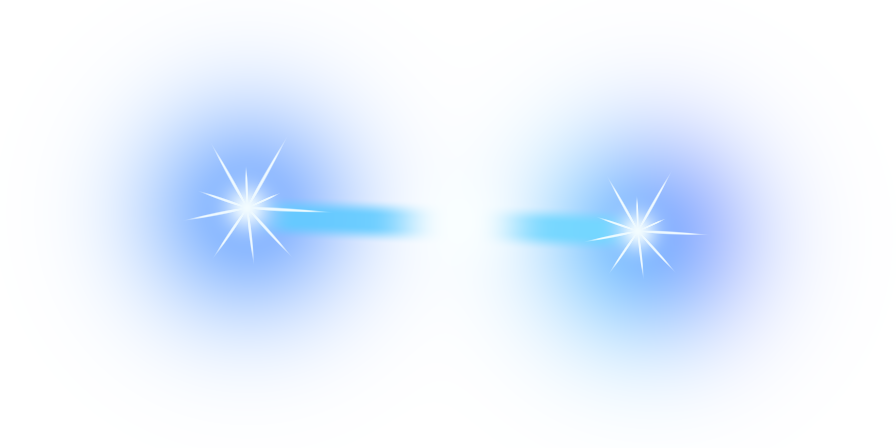
Give the GLSL for this background, as a Shadertoy shader.

```glsl
// Two white starbursts in soft blue halos on white, joined by a cyan beam.
// Halos are Gaussians, the beam is a blurred segment that fades at its middle,
// and the star rays are tapered spikes placed by a loop with uneven spacing.

// Gaussian halo whose hue drifts from one side to the other.
vec3 haloAbsorption(vec2 p, vec3 leftHue, vec3 rightHue) {
    vec3 hue = mix(leftHue, rightHue, smoothstep(-0.22, 0.22, p.x + 0.3 * p.y));
    return (1.0 - hue) * exp(-17.5 * dot(p, p));
}

// White coverage of a starburst: a soft core and ten tapered rays.
float starburst(vec2 p, float size, float pixel) {
    float light = 0.96 * exp(-390.0 * dot(p, p) / (size * size));
    for (int i = 0; i < 10; i++) {
        float turn = radians(36.0 * float(i));
        float angle = turn + radians(8.0 * cos(turn) + 4.0 * cos(4.0 * turn) - 15.0);
        float reach = size * (0.14 + 0.02 * cos(5.0 * turn) + 0.035 * cos(4.5 * turn));
        vec2 dir = vec2(cos(angle), sin(angle));
        float t = dot(p, dir) / reach;
        float across = abs(p.x * dir.y - p.y * dir.x);
        float width = 0.0075 * size * max(1.0 - t, 0.0);
        float ray = 1.0 - smoothstep(0.2 * width, width + 0.7 * pixel, across);
        ray *= smoothstep(-0.02, 0.05, t) * (1.0 - smoothstep(0.65, 1.0, t));
        light = max(light, 0.92 * ray);
    }
    return light;
}

// Beam coverage, given its two ends.
float beam(vec2 p, vec2 a, vec2 b) {
    vec2 axis = b - a;
    float s = dot(p - a, axis) / dot(axis, axis);
    float across = abs(dot(p - a, normalize(vec2(-axis.y, axis.x))));
    float body = 1.0 - smoothstep(0.012, 0.05, across);
    float ends = smoothstep(0.0, 0.12, s) * (1.0 - smoothstep(0.9, 1.0, s));
    return body * ends * smoothstep(0.02, 0.24, abs(s - 0.55));
}

void mainImage(out vec4 fragColor, in vec2 fragCoord) {
    float pixel = 1.0 / iResolution.y;
    vec2 p = fragCoord * pixel;
    vec2 leftStar = vec2(0.552, 0.536);
    vec2 rightStar = vec2(1.424, 0.484);

    // Blue halos over white
    vec3 color = vec3(1.0);
    color -= haloAbsorption(p - vec2(0.552, 0.527), vec3(0.48, 0.69, 1.0), vec3(0.48, 0.67, 1.0));
    color -= haloAbsorption(p - vec2(1.447, 0.472), vec3(0.45, 0.76, 1.0), vec3(0.53, 0.64, 1.0));

    // Cyan beam with a pale glow where it fades
    vec3 cyan = mix(vec3(0.38, 0.79, 1.0), vec3(0.44, 0.84, 1.0), smoothstep(0.7, 1.3, p.x));
    color = mix(color, cyan, 0.92 * beam(p, vec2(0.552, 0.518), vec2(1.424, 0.482)));
    vec2 middle = p - vec2(1.03, 0.505);
    color = mix(color, vec3(0.98, 1.0, 1.0), 0.8 * exp(-90.0 * dot(middle, middle)));

    // White stars on top
    float stars = max(starburst(p - leftStar, 1.0, pixel), starburst(p - rightStar, 0.84, pixel));
    color = mix(color, vec3(0.97, 1.0, 1.0), stars);

    fragColor = vec4(color, 1.0);
}
```
